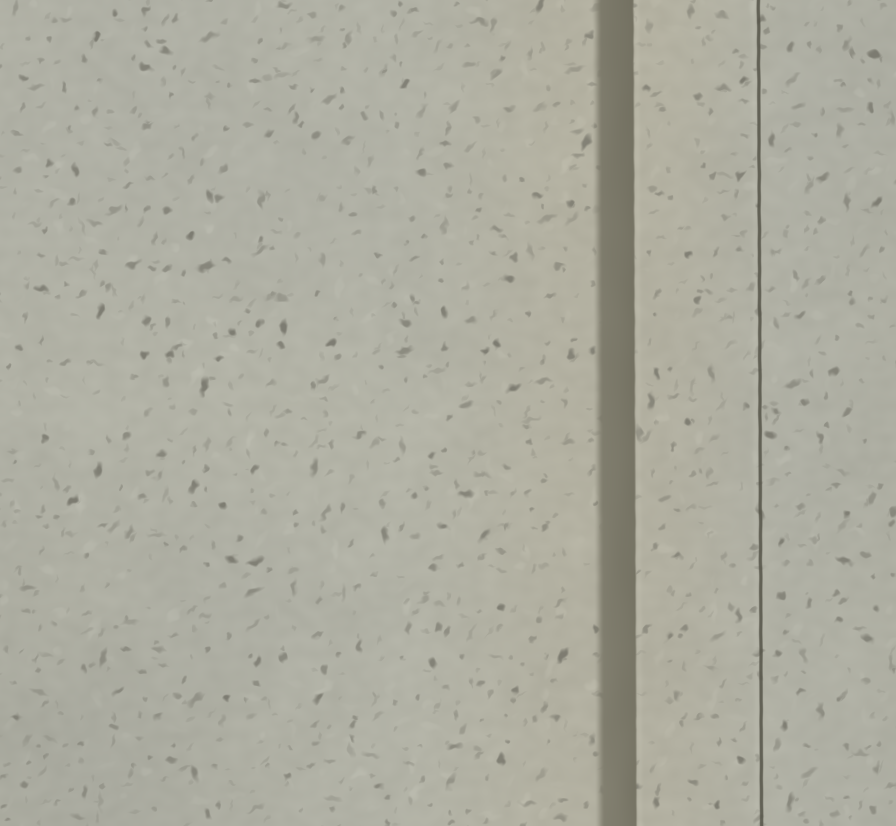
Write a Shadertoy shader that draws this texture.

```glsl
// Pale speckled stone panel with a wide shaded vertical groove and a thin seam.
// Flecks are randomly turned ellipses scattered on jittered grids and frayed by
// gradient noise; the groove and seam are soft bands that lean very slightly.

#define STONE vec3(0.692, 0.694, 0.648)
#define WARM_STONE vec3(0.705, 0.692, 0.625)
#define FLECK_COLOR vec3(0.44, 0.435, 0.395)
#define GROOVE_COLOR vec3(0.478, 0.468, 0.408)
#define SEAM_COLOR vec3(0.33, 0.325, 0.28)
#define GROOVE_LEFT 0.666
#define GROOVE_RIGHT 0.707
#define SEAM_X 0.8465
#define LEAN 0.0035
#define FLECK_CELLS 27.0
#define FLECK_DENSITY 0.62
#define FLECK_ANGLE 0.75

vec2 hash2(vec2 p) {
    vec3 q = fract(p.xyx * vec3(0.1031, 0.1030, 0.0973));
    q += dot(q, q.yzx + 33.33);
    return fract((q.xx + q.yz) * q.zy);
}

float gradientNoise(vec2 p) {
    vec2 cell = floor(p), f = fract(p);
    vec2 w = f * f * f * (f * (f * 6.0 - 15.0) + 10.0);
    vec2 k = vec2(0.0, 1.0);
    float a = dot(hash2(cell) * 2.0 - 1.0, f);
    float b = dot(hash2(cell + k.yx) * 2.0 - 1.0, f - k.yx);
    float c = dot(hash2(cell + k.xy) * 2.0 - 1.0, f - k.xy);
    float d = dot(hash2(cell + k.yy) * 2.0 - 1.0, f - k.yy);
    return mix(mix(a, b, w.x), mix(c, d, w.x), w.y);
}

// Coverage of scattered flecks, one candidate per grid cell
float fleckLayer(vec2 p, float cells, float seed) {
    vec2 g = p * cells;
    vec2 fray = vec2(gradientNoise(g * 4.0 + seed), gradientNoise(g * 4.0 + seed + 57.0));
    g += 0.16 * fray;
    vec2 home = floor(g);
    float cover = 0.0;
    for (int j = -1; j <= 1; j++) {
        for (int i = -1; i <= 1; i++) {
            vec2 cell = home + vec2(i, j);
            vec2 place = hash2(cell + seed);
            vec2 shape = hash2(cell + seed + 113.0);
            vec2 tone = hash2(cell + seed + 271.0);
            float cluster = 0.5 * gradientNoise(cell * 0.23 + seed);
            float present = step(tone.x, FLECK_DENSITY + cluster);
            float angle = FLECK_ANGLE + (shape.x - 0.5) * 2.3;
            vec2 axis = vec2(cos(angle), sin(angle));
            vec2 q = g - cell - 0.1 - 0.8 * place;
            q = vec2(dot(q, axis), dot(q, vec2(-axis.y, axis.x)));
            vec2 size = vec2(mix(0.13, 0.32, shape.y * shape.y), mix(0.07, 0.12, tone.y));
            float body = 1.0 - smoothstep(0.35, 1.35, length(q / size));
            cover = max(cover, present * body * mix(0.25, 0.95, tone.y * tone.y));
        }
    }
    return cover;
}

void mainImage(out vec4 fragColor, in vec2 fragCoord) {
    vec2 uv = fragCoord / iResolution.xy;
    vec2 p = fragCoord / iResolution.y;
    float pixel = 1.0 / iResolution.x;

    // Edges lean and waver a little
    float x = uv.x - LEAN * (1.0 - uv.y) - 0.0008 * gradientNoise(vec2(3.0, uv.y * 45.0));

    // Stone tint, warmer beside the groove and through the narrow strip
    float warmth = smoothstep(0.42, GROOVE_LEFT, x) * (1.0 - smoothstep(0.72, 0.9, x));
    vec3 color = mix(STONE, WARM_STONE, 0.75 * warmth);
    color += 0.022 * gradientNoise(p * 3.0) * vec3(1.0, 0.9, 0.5);
    color += 0.016 * gradientNoise(p * 13.0 + 20.0);
    color += 0.022 * gradientNoise(p * vec2(48.0, 60.0) + 70.0);
    color -= 0.025 * (1.0 - smoothstep(0.0, 0.5, length(uv * vec2(1.0, 0.8))));
    color -= 0.014 * smoothstep(0.84, 1.0, x);

    // Pale chips, then main and fine dark flecks
    color += 0.03 * fleckLayer(p, FLECK_CELLS * 0.8, 401.0);
    float flecks = fleckLayer(p, FLECK_CELLS, 11.0);
    flecks = max(flecks, 0.65 * fleckLayer(p + 0.37, FLECK_CELLS * 1.45, 193.0));
    color = mix(color, FLECK_COLOR, 0.85 * flecks);

    // Groove: soft left lip, deeper shade and a crisp edge on the right
    float across = clamp((x - GROOVE_LEFT) / (GROOVE_RIGHT - GROOVE_LEFT), 0.0, 1.0);
    vec3 shade = GROOVE_COLOR + mix(0.025, -0.02, across);
    shade += 0.012 * gradientNoise(p * vec2(30.0, 12.0)) + 0.015 * (0.5 - uv.y);
    float edge = max(pixel, 0.0015);
    float groove = smoothstep(GROOVE_LEFT - 0.006, GROOVE_LEFT + 0.006, x)
                 * (1.0 - smoothstep(GROOVE_RIGHT - edge, GROOVE_RIGHT + edge, x));
    color = mix(color, shade, groove);
    float rim = (x - GROOVE_RIGHT - 0.004) / 0.003;
    color += 0.02 * exp(-rim * rim);

    // Thin seam with a faint lit edge on its left
    float seam = 1.0 - smoothstep(0.0008, 0.0008 + 2.0 * edge * 0.7, abs(x - SEAM_X));
    float lip = (x - SEAM_X + 0.005) / 0.003;
    color += 0.018 * exp(-lip * lip);
    color = mix(color, SEAM_COLOR, 0.85 * seam);

    fragColor = vec4(color, 1.0);
}
```
